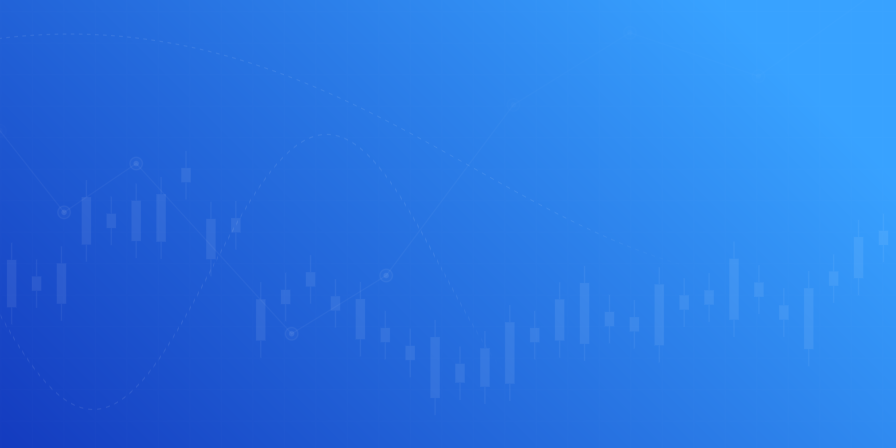
This background is drawn by a WebGL 1 fragment shader. Its source:

```glsl
precision highp float;
// Blue diagonal gradient with faint candlesticks, dashed curves and a linked trend line.

uniform vec2 u_resolution;

float bump(float x, float center, float width) {
  float t = (x - center) / width;
  return exp(-t * t);
}

// Coverage of a shape whose edge lies at distance zero.
float fill(float d) {
  float blur = 0.75 / u_resolution.y;
  return 1.0 - smoothstep(-blur, blur, d);
}

float stroke(float d, float halfWidth) {
  return fill(abs(d) - halfWidth);
}

float box(vec2 p, vec2 halfSize) {
  vec2 d = abs(p) - halfSize;
  return max(d.x, d.y);
}

float segment(vec2 p, vec2 a, vec2 b) {
  vec2 ab = b - a;
  return length(p - a - ab * clamp(dot(p - a, ab) / dot(ab, ab), 0.0, 1.0));
}

float dash(float along) {
  return smoothstep(0.2, 0.35, abs(fract(along / 0.018) - 0.5));
}

// Height of the k-th candle: level stretches, one deep dip and a final rise.
float candleCenter(float k) {
  float y = 0.367 + 0.14 * step(2.5, k) - 0.17 * step(9.5, k);
  y += 0.105 * bump(k, 7.0, 0.6) - 0.047 * bump(k, 8.0, 0.6);
  y += 0.05 * bump(k, 12.0, 0.8) - 0.05 * bump(k, 10.0, 0.7);
  y -= 0.17 * bump(k, 18.0, 3.6) + 0.057 * bump(k, 25.0, 1.6);
  y += 0.026 * bump(k, 29.5, 0.8) - 0.062 * bump(k, 31.6, 0.8);
  return y + 0.044 * max(k - 32.0, 0.0);
}

// Every third candle is tall, with a few extra tall ones.
float candleHalfHeight(float k) {
  float third = bump(mod(k, 3.0), 2.0, 0.2) * (1.0 - bump(mod(k, 24.0), 11.0, 0.2));
  float early = bump(mod(k + 1.0, 3.0), 1.0, 0.2) * (1.0 - step(6.5, k));
  float extra = bump(mod(k, 12.0), 10.0, 0.2) + bump(k, 18.8, 0.6);
  return 0.016 + third * mix(0.029, 0.052, step(15.0, k)) + 0.037 * early + 0.03 * extra;
}

float candles(vec2 p) {
  float k = floor(p.x / 0.0556 + 0.032);
  vec2 q = p - vec2(0.026 + 0.0556 * k, candleCenter(k));
  float h = candleHalfHeight(k);
  float body = fill(box(q, vec2(0.0105, h)));
  float wick = fill(box(q, vec2(0.0014, h + 0.038)));
  return max(0.075 * body, 0.055 * wick);
}

float dashedCurves(vec2 p) {
  // Long falling arc.
  float dx = p.x - 0.156;
  float arc = 0.924 - 0.4 * dx * dx / (1.0 + 0.129 * dx * dx * dx * dx);
  float light = stroke(p.y - arc, 0.0013) * dash(p.x) * (1.0 - smoothstep(1.2, 1.6, p.x));
  // Wave, with dashes spaced by its approximate arc length.
  float phase = (p.x - 0.208) * 6.03;
  float slope = 1.85 * sin(phase);
  float d = (p.y - 0.393 + 0.307 * cos(phase)) / sqrt(1.0 + slope * slope);
  float along = 1.5 * p.x - 0.05 * sin(2.0 * phase);
  light += stroke(d, 0.0013) * dash(along) * (1.0 - smoothstep(0.95, 1.15, p.x));
  return 0.085 * light;
}

float trendLine(vec2 p) {
  vec2 node[9];
  node[0] = vec2(0.0, 0.708);
  node[1] = vec2(0.143, 0.526);
  node[2] = vec2(0.304, 0.635);
  node[3] = vec2(0.651, 0.255);
  node[4] = vec2(0.862, 0.385);
  node[5] = vec2(1.146, 0.766);
  node[6] = vec2(1.406, 0.927);
  node[7] = vec2(1.693, 0.83);
  node[8] = vec2(2.0, 1.05);
  float line = 9.0;
  float marks = 0.0;
  for (int i = 0; i < 8; i++) {
    line = min(line, segment(p, node[i], node[i + 1]));
    float r = length(p - node[i]);
    float mark = 0.08 * fill(r - 0.006) + 0.05 * stroke(r - 0.014, 0.0015) + 0.02 * fill(r - 0.014);
    marks += mark * (i > 0 && i < 5 ? 1.0 : 0.2);
  }
  float fade = mix(1.0, 0.35, smoothstep(0.9, 1.3, p.x));
  return 0.04 * stroke(line, 0.0013) * fade + marks;
}

float grid(vec2 p) {
  vec2 cell = abs(fract((p - vec2(0.002, 0.06)) / 0.0703 + 0.5) - 0.5) * 0.0703;
  return 0.01 * max(stroke(cell.x, 0.001), stroke(cell.y, 0.001));
}

void main() {
  vec2 p = gl_FragCoord.xy / u_resolution.y;
  p.x *= 2.0 * u_resolution.y / u_resolution.x;

  vec3 deepBlue = vec3(0.077, 0.23, 0.748);
  vec3 skyBlue = vec3(0.22, 0.635, 1.0);
  vec3 color = mix(deepBlue, skyBlue, clamp((p.x + p.y) / 2.6, 0.0, 1.0));

  float light = grid(p) + candles(p) + dashedCurves(p) + trendLine(p);
  gl_FragColor = vec4(mix(color, vec3(1.0), light), 1.0);
}
```
